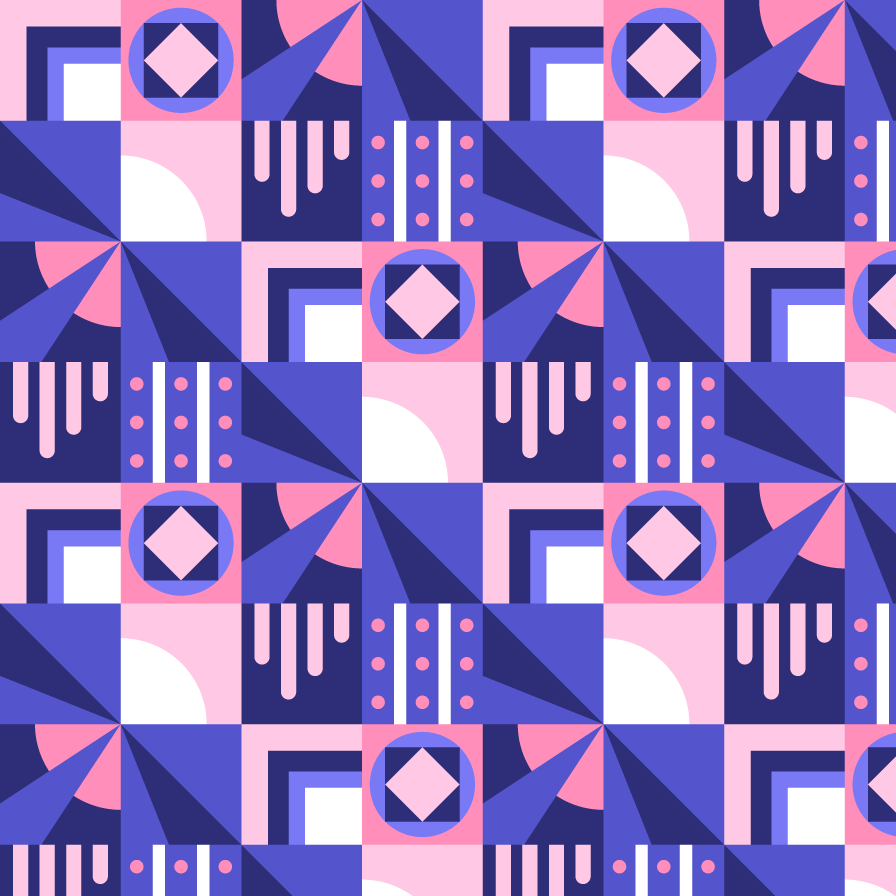
Reproduce this pattern procedurally as a Shadertoy shader.

```glsl
// Patchwork of eight flat geometric tiles: frames, medallion, fans, quarter disc,
// drips and dotted stripes. Tiles alternate in two kinds of row, and every pair of
// rows shifts by two tiles; a 4x4 grid of samples per pixel smooths all edges.

const vec3 NAVY   = vec3(0.18, 0.18, 0.47);
const vec3 BLUE   = vec3(0.33, 0.33, 0.80);
const vec3 VIOLET = vec3(0.475, 0.475, 0.96);
const vec3 ROSE   = vec3(1.0, 0.56, 0.73);
const vec3 BLUSH  = vec3(1.0, 0.79, 0.90);
const vec3 WHITE  = vec3(1.0);

// True where the ray from the origin through v has x/y between lo and hi
bool wedge(vec2 v, float lo, float hi) {
    return v.x > lo * v.y && v.x < hi * v.y;
}

// All tiles take p in 0..1 with the origin at the upper left

vec3 nestedFrames(vec2 p) {
    float inset = min(p.x, p.y);
    return inset > 0.528 ? WHITE : inset > 0.393 ? VIOLET : inset > 0.220 ? NAVY : BLUSH;
}

vec3 medallion(vec2 p) {
    vec2 d = abs(p - 0.5);
    if (d.x + d.y < 0.309) return BLUSH;
    if (max(d.x, d.y) < 0.309) return NAVY;
    return length(d) < 0.436 ? VIOLET : ROSE;
}

vec3 discFan(vec2 p) {
    vec2 v = vec2(1.0 - p.x, p.y);
    if (wedge(v, 0.658, 1.52)) return BLUE;
    return length(v) < 0.71 ? ROSE : NAVY;
}

vec3 plainFan(vec2 v) {
    return wedge(v, 0.4, 1.0) ? NAVY : BLUE;
}

vec3 quarterDisc(vec2 p) {
    return length(vec2(p.x, 1.0 - p.y)) < 0.712 ? WHITE : BLUSH;
}

vec3 drips(vec2 p) {
    const float radius = 0.063;
    vec4 tips = vec4(0.506, 0.796, 0.602, 0.325);
    for (int i = 0; i < 4; i++) {
        float centre = 0.171 + 0.22 * float(i);
        float below = max(p.y - tips[i] + radius, 0.0);
        if (length(vec2(p.x - centre, below)) < radius) return BLUSH;
    }
    return NAVY;
}

vec3 dottedStripes(vec2 p) {
    vec2 d = p - 0.5;
    if (abs(abs(d.x) - 0.184) < 0.051) return WHITE;
    vec2 pitch = vec2(0.367, 0.319);
    vec2 nearestDot = pitch * clamp(round(d / pitch), -1.0, 1.0);
    return length(d - nearestDot) < 0.056 ? ROSE : BLUE;
}

// Chooses the tile for a point measured in cells, y downward
vec3 patchwork(vec2 q) {
    vec2 cell = floor(q);
    vec2 p = q - cell;
    int column = int(mod(cell.x + 2.0 * floor(cell.y / 2.0), 4.0));
    bool upperRow = mod(cell.y, 2.0) < 0.5;
    if (upperRow) {
        if (column == 0) return nestedFrames(p);
        if (column == 1) return medallion(p);
        if (column == 2) return discFan(p);
        return plainFan(p);
    }
    if (column == 0) return plainFan(1.0 - p.yx);
    if (column == 1) return quarterDisc(p);
    if (column == 2) return drips(p);
    return dottedStripes(p);
}

void mainImage(out vec4 fragColor, in vec2 fragCoord) {
    const float cellsAcross = 7.424;
    vec3 sum = vec3(0.0);
    for (int i = 0; i < 16; i++) {
        vec2 offset = (vec2(i % 4, i / 4) + 0.5) / 4.0 - 0.5;
        vec2 uv = (fragCoord + offset) / iResolution.xy;
        sum += patchwork(cellsAcross * vec2(uv.x, 1.0 - uv.y));
    }
    fragColor = vec4(sum / 16.0, 1.0);
}
```
